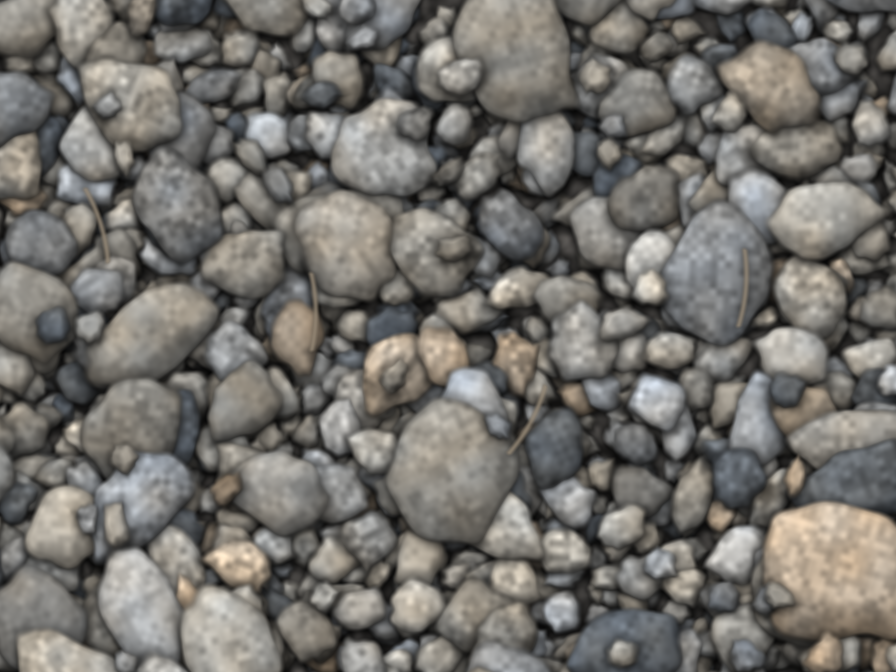
Write a Shadertoy shader that draws this texture.

```glsl
const float TAU = 6.2831853;

float hash(vec2 p) {
    vec3 q = fract(p.xyx * vec3(0.1031, 0.1030, 0.0973));
    q += dot(q, q.yzx + 33.33);
    return fract((q.x + q.y) * q.z);
}

float noise(vec2 p) {
    vec2 i = floor(p), f = fract(p);
    f = f * f * (3.0 - 2.0 * f);
    return mix(mix(hash(i), hash(i + vec2(1, 0)), f.x),
               mix(hash(i + vec2(0, 1)), hash(i + 1.0), f.x), f.y);
}

mat2 rotation(float angle) {
    float c = cos(angle), s = sin(angle);
    return mat2(c, -s, s, c);
}

// Mineral colour: grey tone, faint cool to warm tint, a few rusty or slate stones
vec3 stoneColor(vec2 seed) {
    float tone = mix(0.43, 0.77, 0.6 * hash(seed + 3.1) + 0.4 * hash(seed + 5.7));
    float warmth = hash(seed + 8.3);
    vec3 tint = mix(vec3(0.98, 1.0, 1.02), vec3(1.03, 1.0, 0.94), smoothstep(0.0, 0.6, warmth));
    tint = mix(tint, vec3(1.1, 0.99, 0.86), smoothstep(0.9, 0.97, warmth));
    float slate = step(0.92, hash(seed + 12.9));
    return mix(tone * tint, vec3(0.38, 0.4, 0.42), slate);
}

// Paints one rounded, faceted stone and its contact shadow over the ground
void paintStone(inout vec3 ground, vec2 p, vec2 seed, float radius) {
    if (length(p) > 1.65 * radius + 0.03) return;
    mat2 turn = rotation(TAU * hash(seed + 1.3));
    float stretch = mix(0.78, 1.0, hash(seed + 2.9));
    vec2 squash = vec2(stretch, 1.0 / stretch);
    vec2 q = (p * turn) * squash / radius;
    q += 0.16 * (vec2(noise(q * 2.5 + seed), noise(q * 2.5 + seed + 40.0)) - 0.5);

    // Smooth maximum of seven half planes
    float sum = 0.0;
    vec2 slope = vec2(0.0);
    for (int i = 0; i < 7; i++) {
        float k = float(i);
        float angle = (k + 0.8 * hash(seed + k * 1.7)) * TAU / 7.0;
        vec2 facet = vec2(cos(angle), sin(angle));
        float w = exp(9.0 * (dot(q, facet) / mix(0.78, 1.12, hash(seed + k * 2.3 + 20.0)) - 1.0));
        sum += w;
        slope += w * facet;
    }
    float d = 1.0 + log(sum) / 9.0;
    float edge = (d - 1.0) * radius;
    slope = turn * (slope * squash / sum);

    float shadow = mix(0.3, 0.68, clamp(0.5 - 0.6 * slope.y, 0.0, 1.0));
    float reach = clamp(1.0 - edge / 0.022, 0.0, 1.0);
    ground *= 1.0 - shadow * reach * reach;
    if (edge > 0.006) return;

    // Speckles and broad stains
    vec2 g = p * turn + seed * 0.37;
    float grain = noise(g * 95.0) - 0.5;
    float stain = noise(g * 38.0 + 9.0) - 0.5;
    float rough = mix(0.18, 0.5, hash(seed + 15.1));
    vec3 color = stoneColor(seed);
    color *= 1.0 + rough * (grain + 0.7 * stain);
    color *= 1.0 + vec3(0.06, 0.0, -0.08) * (noise(g * 22.0 + 31.0) - 0.5);

    // Soft daylight from the top
    vec2 bump = 0.35 * vec2(stain, noise(g * 38.0 + 60.0) - 0.5);
    vec3 normal = normalize(vec3(slope * smoothstep(0.3, 1.05, d) * 1.1 + bump, 0.8));
    float light = 0.59 + 0.55 * dot(normal, normalize(vec3(-0.25, 0.6, 0.75)));
    light *= 1.0 - 0.27 * smoothstep(-0.012, 0.002, edge);
    ground = mix(ground, color * light, smoothstep(0.005, -0.005, edge));
}

// Jittered grid of stones; lower left keeps more of them
void paintLayer(inout vec3 ground, vec2 uv, float cell, float density, float layer) {
    vec2 home = floor(uv / cell);
    for (int y = 1; y >= -1; y--)
    for (int x = -1; x <= 1; x++) {
        vec2 id = home + vec2(x, y);
        vec2 seed = id + layer * 37.0 + 11.0;
        vec2 jitter = vec2(hash(seed + 0.4), hash(seed + 70.6)) - 0.5;
        vec2 center = (id + 0.5 + 0.7 * jitter) * cell;
        float keep = density * (1.25 - 0.25 * (center.x + center.y));
        if (hash(seed + 90.2) > keep) continue;
        paintStone(ground, uv - center, seed, cell * mix(0.38, 0.58, hash(seed + 50.8)));
    }
}

// Dry stalks lying on the stones
void paintTwigs(inout vec3 ground, vec2 uv) {
    for (int i = 0; i < 4; i++) {
        vec2 seed = vec2(float(i) * 7.3, 4.0);
        vec2 center = vec2(0.15 + 0.32 * float(i), mix(0.35, 0.75, hash(seed)));
        vec2 q = (uv - center) * rotation(mix(0.7, 2.4, hash(seed + 5.0)));
        q.y += 2.0 * q.x * q.x;
        float d = length(vec2(max(abs(q.x) - 0.055, 0.0), q.y)) - 0.003;
        ground *= 1.0 - 0.3 * exp(-max(d, 0.0) / 0.006);
        ground = mix(ground, vec3(0.58, 0.53, 0.46), 0.8 * smoothstep(0.004, -0.003, d));
    }
}

void mainImage(out vec4 fragColor, in vec2 fragCoord) {
    vec2 uv = fragCoord / iResolution.y;
    vec3 color = vec3(0.3, 0.29, 0.28) * (0.6 + 0.8 * noise(uv * 70.0));

    // Gravel first, then ever larger stones, then loose pebbles on top
    float cells[7] = float[7](0.045, 0.055, 0.075, 0.105, 0.15, 0.24, 0.05);
    float densities[7] = float[7](1.0, 0.95, 0.75, 0.55, 0.4, 0.24, 0.07);
    for (int i = 0; i < 7; i++)
        paintLayer(color, uv, cells[i], densities[i], float(i));

    paintTwigs(color, uv);
    fragColor = vec4(clamp(color, 0.0, 1.0), 1.0);
}
```
